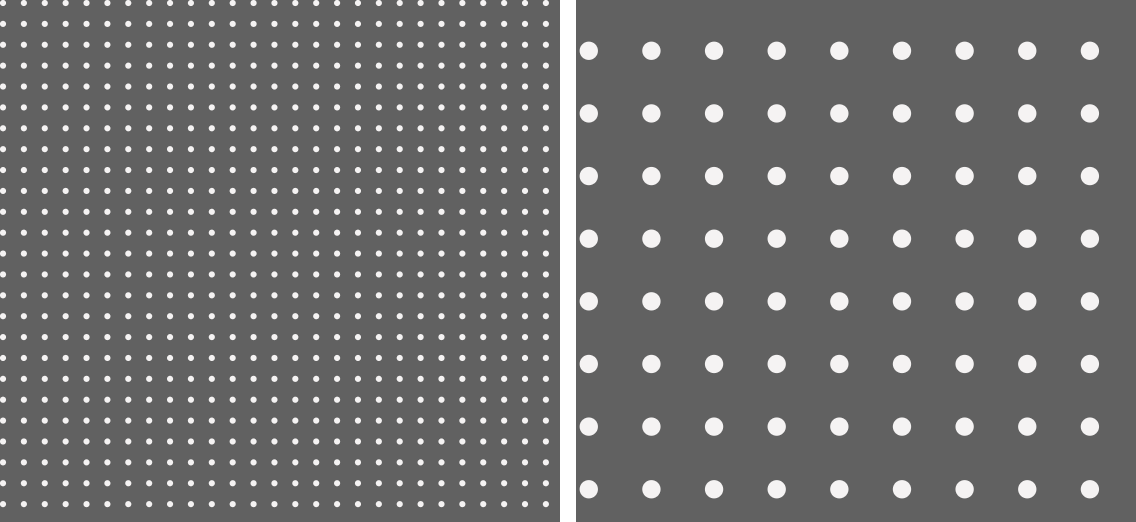
Left, the full canvas; right, a detail of the centre.
Write a Shadertoy shader that draws this pattern.

```glsl
// Regular square grid of small off-white dots on a flat mid-grey ground.
#define ROWS 25.0            // rows down the canvas height
#define COLUMNS 27.0         // columns across the canvas width
#define FIRST_CENTER 0.144   // first dot centre from left and top, in pitches
#define DOT_RADIUS 0.146     // in pitches
#define GROUND_COLOR vec3(0.38)
#define DOT_COLOR vec3(0.96, 0.953, 0.953)

// Signed distance to the nearest dot of the finite grid, in pitches.
float dotGridDistance(vec2 gridPos) {
    vec2 nearest = clamp(round(gridPos), vec2(0.0), vec2(COLUMNS, ROWS) - 1.0);
    return length(gridPos - nearest) - DOT_RADIUS;
}

void mainImage(out vec4 fragColor, in vec2 fragCoord) {
    // Grid space counts from the top left, one unit per pitch
    float pixel = ROWS / iResolution.y;
    vec2 fromTopLeft = vec2(fragCoord.x, iResolution.y - fragCoord.y);
    vec2 gridPos = fromTopLeft * pixel - FIRST_CENTER;

    // Edge softened over one pixel
    float coverage = clamp(0.5 - dotGridDistance(gridPos) / pixel, 0.0, 1.0);
    fragColor = vec4(mix(GROUND_COLOR, DOT_COLOR, coverage), 1.0);
}
```
